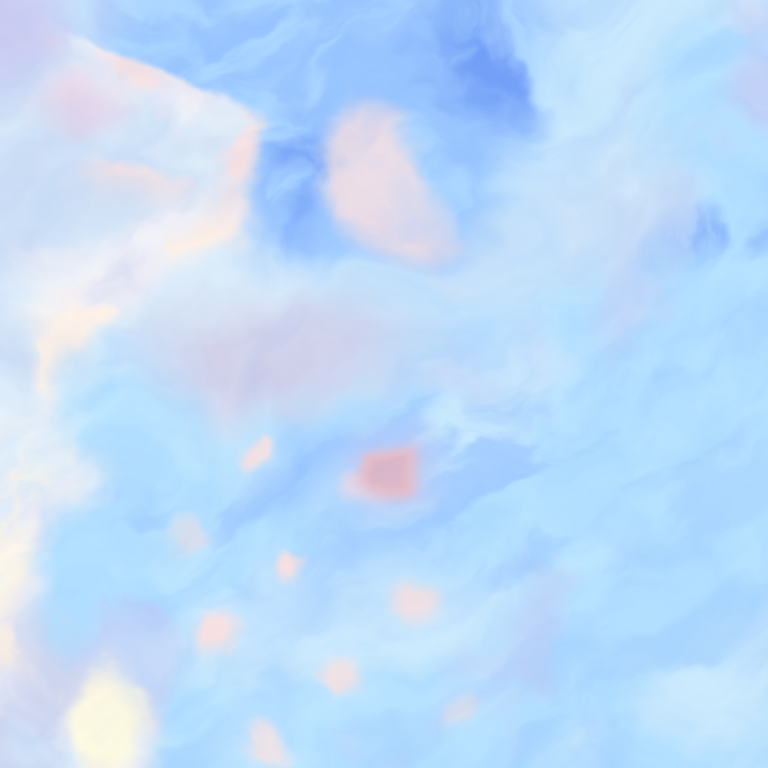
Reproduce this texture procedurally as a Shadertoy shader.

```glsl
// Soft pastel sky: blue gap, pale cloud bank, lilac haze and small peach puffs.

const vec3 SKY   = vec3(0.70, 0.875, 1.00);
const vec3 MIST  = vec3(0.81, 0.92, 0.99);
const vec3 BLUE  = vec3(0.61, 0.78, 1.00);
const vec3 DEEP  = vec3(0.46, 0.63, 0.97);
const vec3 HAZE  = vec3(0.80, 0.83, 0.94);
const vec3 CLOUD = vec3(0.94, 0.94, 0.97);
const vec3 LILAC = vec3(0.80, 0.79, 0.95);
const vec3 PEACH = vec3(1.00, 0.88, 0.87);
const vec3 CREAM = vec3(1.00, 0.98, 0.91);
const vec3 ROSE  = vec3(0.84, 0.71, 0.79);

const float WARP = 0.11;         // how far shapes are bent by broad noise
const float FINE_WARP = 0.04;    // extra bending that frays the edges
const float STREAK_ANGLE = 0.45; // radians above horizontal
const int PUFFS = 9;

float hash(vec2 p) {
    vec3 q = fract(vec3(p.xyx) * 0.1031);
    q += dot(q, q.yzx + 33.33);
    return fract((q.x + q.y) * q.z);
}

float noise(vec2 p) {
    vec2 i = floor(p), f = fract(p);
    f = f * f * f * (f * (f * 6.0 - 15.0) + 10.0);
    return mix(mix(hash(i), hash(i + vec2(1, 0)), f.x),
               mix(hash(i + vec2(0, 1)), hash(i + vec2(1, 1)), f.x), f.y);
}

float fbm(vec2 p) {
    float sum = 0.0, gain = 0.52;
    for (int i = 0; i < 5; i++) {
        sum += gain * noise(p);
        p = mat2(1.6, 1.2, -1.2, 1.6) * p + 7.3;
        gain *= 0.48;
    }
    return sum;
}

vec2 fbm2(vec2 p) { return vec2(fbm(p + 3.1), fbm(p + 41.7)) - 0.5; }

// Ellipse mask, 1 inside, fading over +-soft around its rim
float blob(vec2 p, vec2 centre, vec2 radius, float soft) {
    return 1.0 - smoothstep(1.0 - soft, 1.0 + soft, length((p - centre) / radius));
}

float segment(vec2 p, vec2 a, vec2 b) {
    vec2 d = b - a;
    return length(p - a - d * clamp(dot(p - a, d) / dot(d, d), 0.0, 1.0));
}

float roundBox(vec2 p, float size) {
    vec2 q = abs(p) - 0.45 * size;
    return length(max(q, 0.0)) - 0.55 * size;
}

float bell(float x) { return exp(-x * x); }

void mainImage(out vec4 fragColor, in vec2 fragCoord) {
    vec2 uv = fragCoord / iResolution.xy;
    vec2 bend = fbm2(uv * 4.5);
    vec2 fray = fbm2(uv * 15.0 + bend * 2.0);
    vec2 p = uv + WARP * bend + FINE_WARP * fray;

    // Open sky with faint slanted streaks
    float c = cos(STREAK_ANGLE), s = sin(STREAK_ANGLE);
    vec2 slant = mat2(c, -s, s, c) * p;
    float broad = fbm(slant * vec2(4.0, 6.0) + 12.0);
    float streak = fbm(slant * vec2(7.0, 17.0) + 5.0);
    float wisps = fbm(uv * 13.0 + bend * 5.0);
    float mottle = fbm(slant * vec2(13.0, 22.0) + 3.0 * bend + 90.0);
    vec3 col = mix(SKY, MIST, 0.8 * smoothstep(0.42, 0.68, broad));
    float streakZone = blob(p, vec2(0.50, 0.37), vec2(0.32, 0.12), 0.8);
    col = mix(col, BLUE, smoothstep(0.44, 0.68, streak) * (0.28 + 0.5 * streakZone));
    col = mix(col, BLUE, 0.8 * blob(p, vec2(0.43, 0.39), vec2(0.09, 0.055), 0.7));
    col = mix(col, LILAC, 0.45 * smoothstep(0.54, 0.76, fbm(p * 6.0 + 23.0)));

    // Lilac haze rising to the right, pale veil beside the bank
    float band = segment(p, vec2(0.32, 0.55), vec2(0.82, 0.75));
    col = mix(col, mix(MIST, HAZE, 0.4), (0.4 + 0.6 * wisps) * (1.0 - smoothstep(0.02, 0.13, band)));
    col = mix(col, mix(MIST, CLOUD, 0.45), 0.85 * blob(p, vec2(0.25, 0.65), vec2(0.18, 0.09), 0.6));
    float shade = blob(p, vec2(0.36, 0.54), vec2(0.16, 0.07), 0.6);
    col = mix(col, mix(HAZE, ROSE, 0.35 * wisps), 0.9 * shade);

    // Blue gap at the top with deeper pockets and a curved foot
    float gap = blob(p, vec2(0.43, 0.96), vec2(0.27, 0.30), 0.16);
    col = mix(col, mix(BLUE, SKY, 0.5 * smoothstep(0.35, 0.7, mottle)), 0.95 * gap);
    float foot = segment(p, vec2(0.41, 0.69), vec2(0.55, 0.69));
    col = mix(col, BLUE, 0.7 * (1.0 - smoothstep(0.005, 0.05, foot)));
    float pockets = blob(p, vec2(0.63, 0.93), vec2(0.08, 0.09), 0.7)
                  + 0.8 * blob(p, vec2(0.40, 0.77), vec2(0.04, 0.09), 0.7)
                  + 0.7 * blob(p, vec2(0.94, 0.67), vec2(0.08, 0.03), 0.8);
    col = mix(col, DEEP, clamp(pockets * smoothstep(0.18, 0.72, wisps), 0.0, 1.0));

    // Lilac tower inside the gap, leaning right at its base
    float lean = 0.04 * bell((uv.y - 0.67) / 0.05);
    float tower = blob(p - vec2(lean, 0.0), vec2(0.49, 0.765), vec2(0.06, 0.10), 0.32);
    float towerLight = smoothstep(0.35, 0.65, fbm(p * 10.0 + 15.0));
    col = mix(col, mix(HAZE, PEACH, 0.15 + 0.55 * towerLight), 0.9 * tower);

    // Cloud bank on the left, frayed below, with broken peach light on its rim
    float lobe = (uv.y - 0.775) / 0.145;
    float bank = 0.06 + 0.28 * bell(lobe * lobe) + 0.08 * bell((uv.y - 0.58) / 0.07)
               + 0.17 * bell(uv.y / 0.12);
    float high = smoothstep(0.66, 0.80, uv.y);
    float d = p.x - bank + mix(0.20, 0.10, high) * (fbm(uv * 8.0 + 60.0) - 0.5);
    float soft = mix(0.045, 0.016, high);
    float mask = 1.0 - smoothstep(-soft, soft, d);
    float glow = smoothstep(0.36, 0.64, fbm(p * 11.0 + 31.0));
    vec3 cloud = mix(HAZE, CLOUD, smoothstep(0.30, 0.60, fbm(p * 6.5 + 80.0)));
    cloud = mix(cloud, MIST, 0.5 * smoothstep(0.46, 0.66, fbm(p * 5.0 + 120.0)));
    float rim = bell((d + 0.04) / 0.05) * (0.1 + 0.8 * glow);
    cloud = mix(cloud, mix(CREAM, PEACH, 0.4 + 0.6 * high), rim);
    cloud = mix(cloud, PEACH, 0.85 * glow * blob(p, vec2(0.23, 0.82), vec2(0.12, 0.08), 0.6));
    cloud = mix(cloud, CREAM, 0.7 * glow * blob(p, vec2(0.0, 0.32), vec2(0.08, 0.12), 0.6));
    cloud = mix(cloud, CREAM * vec3(1.0, 1.0, 0.97), blob(p, vec2(0.155, 0.07), vec2(0.042, 0.075), 0.4));
    cloud = mix(cloud, vec3(0.97, 0.82, 0.89), 0.6 * blob(p, vec2(0.10, 0.87), vec2(0.05, 0.035), 0.8));
    col = mix(col, cloud, 0.95 * mask);

    // Lilac touches in the upper corners
    col = mix(col, LILAC, 0.8 * blob(p, vec2(0.0, 1.0), vec2(0.08, 0.09), 0.7));
    col = mix(col, LILAC, 0.6 * blob(p, vec2(1.0, 0.87), vec2(0.04, 0.05), 0.8));

    // Scattered peach puffs with wide pale halos, and one rose square
    vec2 puffPos = uv + 0.04 * bend + 0.045 * fray;
    for (int i = 0; i < PUFFS; i++) {
        float k = float(i);
        vec2 centre = vec2(0.23 + 0.40 * fract(k * 0.618 + 0.3), 0.03 + 0.047 * k);
        vec2 radius = mix(0.015, 0.027, hash(vec2(k, 9.0))) * vec2(1.1, 1.0);
        float strength = mix(0.35, 0.95, hash(vec2(k, 4.0)));
        col = mix(col, MIST, 0.6 * strength * blob(p, centre, 2.2 * radius, 0.8));
        col = mix(col, PEACH, strength * blob(puffPos, centre, radius, 0.6));
    }
    float square = roundBox(uv + 0.03 * bend + 0.02 * fray - vec2(0.51, 0.385), 0.032);
    col = mix(col, LILAC, 0.4 * (1.0 - smoothstep(0.0, 0.05, square)));
    vec3 core = mix(ROSE, vec3(0.91, 0.74, 0.78), smoothstep(-0.025, -0.002, square));
    col = mix(col, core, 1.0 - smoothstep(-0.014, 0.014, square));

    // Faint mottling over everything
    col += vec3(0.07, 0.05, 0.015) * (mottle - 0.5);
    fragColor = vec4(clamp(col, 0.0, 1.0), 1.0);
}
```
